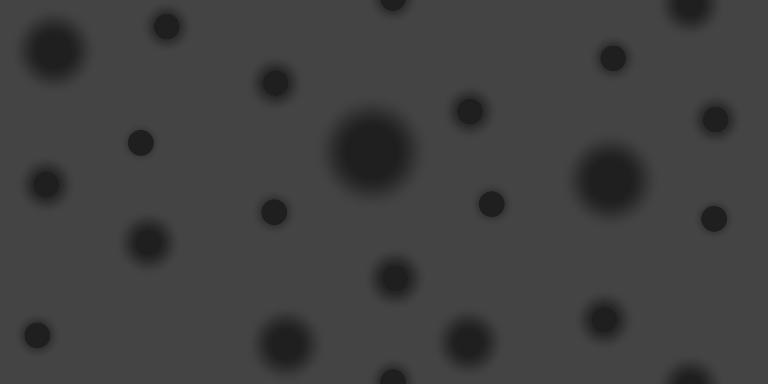
Write a Shadertoy shader that draws this pattern.

```glsl
// Dark round spots with soft halos of varied width, scattered on plain grey; tiles.

const vec2 GRID = vec2(7.0, 3.0);

// Two random values in 0..1 for a grid cell
vec2 hash22(vec2 p) {
    vec3 q = fract(p.xyx * vec3(0.1031, 0.1030, 0.0973) + 0.37);
    q += dot(q, q.yzx + 33.33);
    return fract((q.xx + q.yz) * q.zy);
}

// Darkness of one spot: crisp disc over a blurred halo; size runs 0..1
float spot(float dist, float size, float pixel) {
    float halo = 0.053 + 0.045 * size + 0.053 * pow(size, 9.0);
    float plateau = 0.6 * (halo - 0.053);
    float shadow = 1.0 - smoothstep(plateau, halo, dist);
    float disc = 1.0 - smoothstep(-pixel, pixel, dist - 0.034);
    return max(shadow, disc);
}

void mainImage(out vec4 fragColor, in vec2 fragCoord) {
    vec2 p = fragCoord / iResolution.xy * GRID;
    vec2 cellSize = vec2(iResolution.x / iResolution.y, 1.0) / GRID;
    float pixel = 0.75 / iResolution.y;
    float darkness = 0.0;

    // Staggered columns reach up to one row higher, so look two rows down
    for (int y = -2; y <= 1; y++) {
        for (int x = -1; x <= 1; x++) {
            vec2 cell = floor(p) + vec2(x, y);
            vec2 id = mod(cell, GRID);
            vec2 jitter = (hash22(id) - 0.5) * vec2(0.54, 0.44);
            vec2 stagger = vec2(0.0, fract(id.x * 3.0 / GRID.x + 0.01));
            vec2 centre = cell + 0.5 + stagger + jitter;

            // Shuffled ranks give every size exactly once
            float rank = mod((id.x + GRID.x * id.y) * 10.0 + 4.0, 21.0);
            float dist = length((p - centre) * cellSize);
            darkness = max(darkness, spot(dist, rank / 20.0, pixel));
        }
    }

    vec3 ground = vec3(0.265);
    vec3 ink = vec3(0.12);
    fragColor = vec4(mix(ground, ink, darkness), 1.0);
}
```
